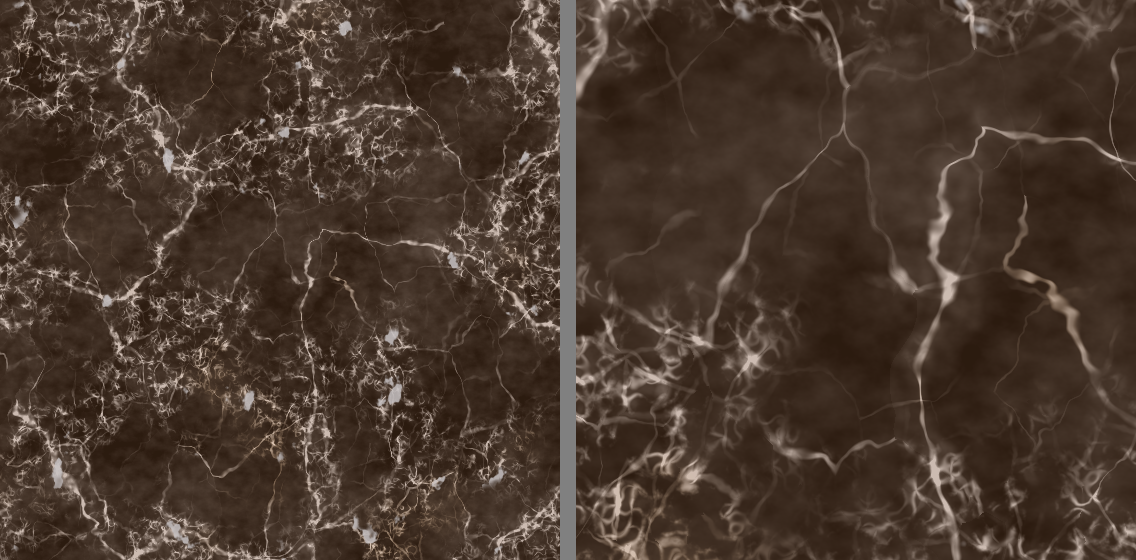
Left, the full canvas; right, a detail of the centre.
This texture is drawn by a Shadertoy shader. Its source:

```glsl
// Dark brown brecciated marble with pale branching veins, dense lacework and white calcite spots.

// Colours
const vec3 DARK_BROWN  = vec3(0.150, 0.085, 0.040);
const vec3 PALE_VEIN   = vec3(0.800, 0.735, 0.695);
const vec3 CALCITE     = vec3(0.780, 0.760, 0.765);
const vec3 OCHRE_SHIFT = vec3(0.035, 0.012, -0.020);

// Cells per canvas height, and vein half widths in canvas units
const float MAIN_SCALE = 3.4,  MAIN_WIDTH = 0.0066;
const float MID_SCALE  = 8.0,  MID_WIDTH  = 0.0036;
const float FINE_SCALE = 16.0, FINE_WIDTH = 0.0028;
const float TINY_SCALE = 34.0, TINY_WIDTH = 0.0025;
const float LACE_SCALE = 48.0, GRIT_SCALE = 105.0;
const float HALO_RATIO = 8.0;               // halo width over vein width
const vec2  CELL_STRETCH = vec2(1.15, 0.85); // veins run mostly upright

// Brightness, from 0 (dark brown) to 1 (pale vein)
const float BASE_TONE = 0.115, CLOUD_GAIN = 0.13, GRAIN_GAIN = 0.09;
const float MAIN_GAIN = 0.62, MID_GAIN = 0.46, FINE_GAIN = 0.46;
const float TINY_GAIN = 0.46, LACE_GAIN = 0.62, HALO_GAIN = 0.09;
const float GRIT_GAIN = 1.1;                // speckled contrast of all veins

vec2 hash2(vec2 p) {
    vec3 h = fract(p.xyx * vec3(0.1031, 0.1030, 0.0973));
    h += dot(h, h.yzx + 33.33);
    return fract((h.xx + h.yz) * h.zy);
}

float cornerSlope(vec2 cell, vec2 offset) {
    float angle = 6.2832 * hash2(cell).x;
    return dot(vec2(cos(angle), sin(angle)), offset);
}

float gradientNoise(vec2 p) {
    vec2 i = floor(p), f = p - i, e = vec2(1.0, 0.0);
    vec2 u = f * f * f * (f * (f * 6.0 - 15.0) + 10.0);
    float low  = mix(cornerSlope(i, f), cornerSlope(i + e.xy, f - e.xy), u.x);
    float high = mix(cornerSlope(i + e.yx, f - e.yx), cornerSlope(i + e.xx, f - e.xx), u.x);
    return mix(low, high, u.y);
}

float fbm(vec2 p) {
    float sum = 0.0, gain = 1.0;
    for (int k = 0; k < 5; k++) {
        sum += gain * gradientNoise(p);
        p = mat2(1.6, 1.2, -1.2, 1.6) * p + 7.3;
        gain *= 0.5;
    }
    return sum;
}

vec2 warp(vec2 p, float scale, float amount) {
    return p + amount * vec2(fbm(p * scale + 3.1), fbm(p * scale + 41.7));
}

// Thin lines along the zero crossings of noise
float threads(vec2 p, float width) {
    return 1.0 - smoothstep(0.0, width, abs(gradientNoise(p)));
}

// Borders of random cells: x = vein, y = soft halo, z = random tone of the cell
vec3 cracks(vec2 p, float scale, float width) {
    vec2 q = p * scale * CELL_STRETCH;
    vec2 home = floor(q), nearest = home, toNearest = vec2(0.0);
    float best = 1e3;
    for (int k = 0; k < 9; k++) {
        vec2 cell = home + vec2(k % 3 - 1, k / 3 - 1);
        vec2 r = cell + 0.05 + 0.9 * hash2(cell) - q;
        if (dot(r, r) < best) { best = dot(r, r); nearest = cell; toNearest = r; }
    }
    float vein = 0.0, halo = 0.0;
    for (int k = 0; k < 25; k++) {
        if (k == 12) continue;
        vec2 cell = nearest + vec2(k % 5 - 2, k / 5 - 2);
        vec2 r = cell + 0.05 + 0.9 * hash2(cell) - q;
        float d = dot(0.5 * (r + toNearest), normalize(r - toNearest)) / scale;
        float strength = smoothstep(0.15, 0.75, hash2(cell + nearest + 0.37).x);
        vein = max(vein, strength * (1.0 - smoothstep(0.2 * width, width, d)));
        halo = max(halo, strength * (1.0 - smoothstep(0.0, width * HALO_RATIO, d)));
    }
    return vec3(vein, halo, hash2(nearest + 5.7).y);
}

void mainImage(out vec4 fragColor, in vec2 fragCoord) {
    vec2 p = fragCoord / iResolution.y + 2.0;
    float minWidth = 1.1 / iResolution.y;

    // Bent coordinates make the veins wander and fray
    vec2 bent = warp(warp(p, 2.0, 0.09), 7.0, 0.036);
    vec2 frayed = warp(p, 16.0, 0.014);
    float swell = clamp(0.8 + 1.0 * gradientNoise(p * 11.0) + 0.9 * gradientNoise(p * 47.0), 0.3, 1.6);

    // Vein networks, from broad to hair thin
    vec3 mainVein = cracks(bent, MAIN_SCALE, max(MAIN_WIDTH * swell, minWidth));
    vec3 midVein  = cracks(bent + 5.0, MID_SCALE, max(MID_WIDTH * swell, minWidth));
    vec3 fineVein = cracks(frayed, FINE_SCALE, max(FINE_WIDTH * swell, minWidth));
    vec3 tinyVein = cracks(frayed + 9.0, TINY_SCALE, max(TINY_WIDTH, minWidth));

    // Patches of lacework gather around the veins
    float cover = fbm(p * 4.5 + 13.0) + 0.35 * mainVein.y + 0.2 * midVein.y;
    float lace = smoothstep(-0.18, 0.42, cover);
    float thread = max(threads(frayed * LACE_SCALE, 0.16), 0.85 * threads(p * LACE_SCALE * 1.8, 0.17));
    float crumbs = smoothstep(-0.15, 0.32, fbm(p * 40.0 + 60.0));
    float broken = smoothstep(-0.40, 0.20, fbm(p * 17.0 + 80.0));

    // Cloudy stone with clasts of differing tone
    float tone = BASE_TONE + CLOUD_GAIN * fbm(p * 6.0) + GRAIN_GAIN * fbm(p * vec2(38.0, 50.0) + 21.0);
    tone += 0.05 * (midVein.z - 0.5) + 0.05 * (fineVein.z - 0.5) * lace;

    // Veins over the stone, speckled by grit
    float veins = MAIN_GAIN * mainVein.x * (0.55 + 0.45 * broken) + HALO_GAIN * mainVein.y;
    veins += MID_GAIN * midVein.x * (0.3 + 0.7 * broken);
    veins += FINE_GAIN * fineVein.x * (0.25 + 0.75 * lace) * broken;
    veins += TINY_GAIN * tinyVein.x * lace * (0.3 + 0.7 * crumbs);
    veins += LACE_GAIN * lace * crumbs * (0.12 + 0.88 * thread);
    tone += veins * max(0.2, 1.0 + GRIT_GAIN * gradientNoise(p * GRIT_SCALE + 4.0));

    // Colour, ochre stains and calcite spots
    vec3 colour = mix(DARK_BROWN, PALE_VEIN, clamp(tone, 0.03, 1.0));
    colour += OCHRE_SHIFT * smoothstep(0.1, 0.6, fbm(p * 3.5 + 33.0)) * smoothstep(0.1, 0.4, tone);
    float spot = smoothstep(0.46, 0.58, fbm(p * vec2(15.0, 12.0) + 50.0));
    fragColor = vec4(mix(colour, CALCITE, 0.85 * spot * smoothstep(0.2, 0.6, lace)), 1.0);
}
```
